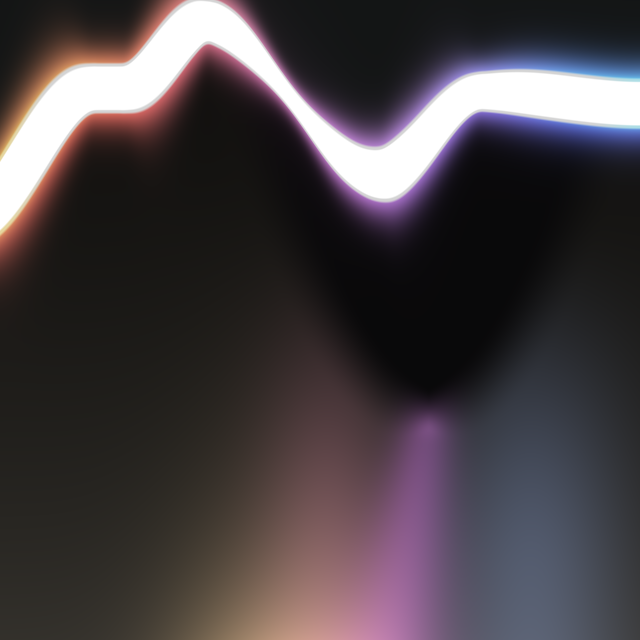
Reproduce this background procedurally as a Shadertoy shader.

```glsl
// A glowing white ribbon, red to blue, above soft coloured light with a dark notch.
#define RIBBON_WIDTH 0.034
#define RIM_SIZE 0.17
#define GLOW_REACH 0.9
#define GLOW_POWER 0.85
#define TAIL_POWER 0.13
#define TAIL_REACH 0.035
#define NOTCH_TIP vec2(0.67, 0.36)
#define NOTCH_CURVE 6.0

// Bell curve around a centre.
float bell(float x, float centre, float width) {
    float u = (x - centre) / width;
    return exp(-u * u);
}

// Height of the ribbon's centre line: a chain of smooth steps.
float ribbonHeight(float x) {
    return 0.652
        + 0.210 * smoothstep(-0.06, 0.15, x)
        + 0.106 * smoothstep(0.19, 0.33, x)
        - 0.240 * smoothstep(0.315, 0.593, x)
        + 0.129 * smoothstep(0.592, 0.755, x)
        - 0.019 * smoothstep(0.77, 1.0, x);
}

// Half thickness, measured across the ribbon.
float ribbonHalfWidth(float x) {
    return RIBBON_WIDTH
        - 0.023 * bell(x, 0.455, 0.09)
        + 0.007 * bell(x, 0.60, 0.035)
        - 0.008 * bell(x, 0.72, 0.08);
}

// Coloured light rising from the lower edge, cut by the notch.
vec3 floorLight(vec2 p) {
    float rise = 1.0 - smoothstep(0.1, 0.7, p.y);
    vec3 light = vec3(0.20, 0.19, 0.17) * exp(-p.y / 0.75);
    light += vec3(0.40, 0.32, 0.22) * bell(p.x, 0.43, 0.16) * exp(-p.y / 0.16);
    light += vec3(0.24, 0.13, 0.18) * bell(p.x, 0.52, 0.11) * rise;
    light += vec3(0.16, 0.20, 0.29) * bell(p.x, 0.83, 0.15) * rise;

    // The violet column narrows towards the notch tip.
    float columnWidth = max(0.085 - 0.12 * p.y, 0.03);
    float column = bell(p.x, 0.62 + 0.14 * p.y, columnWidth);
    light += vec3(0.28, 0.12, 0.32) * column * (1.0 - 0.5 * p.y);
    float tip = length(p - NOTCH_TIP + vec2(0.0, 0.025));
    light += vec3(0.05, 0.03, 0.05) * bell(tip, 0.0, 0.02);

    float side = abs(p.x - NOTCH_TIP.x);
    float edge = NOTCH_TIP.y + NOTCH_CURVE * side * side;
    float softness = 0.035 + 0.5 * side;
    float lit = 1.0 - smoothstep(edge - softness, edge + softness, p.y);
    return mix(vec3(0.036, 0.034, 0.038), light, lit);
}

// Glow hue along the ribbon; the upper side is greener at both ends.
vec3 glowHue(float x, float above) {
    vec3 hue = mix(vec3(0.86, 0.36, 0.33), vec3(0.70, 0.44, 0.80),
                   smoothstep(0.15, 0.6, x));
    hue = mix(hue, vec3(0.36, 0.42, 0.92), smoothstep(0.55, 0.95, x));
    hue.g += 0.3 * above * abs(x - 0.5);
    return hue;
}

void mainImage(out vec4 fragColor, in vec2 fragCoord) {
    vec2 p = fragCoord / iResolution.xy;
    float pixel = 1.0 / min(iResolution.x, iResolution.y);

    // Distance to the ribbon, corrected for its slope.
    float slope = (ribbonHeight(p.x + 0.012) - ribbonHeight(p.x - 0.012)) / 0.024;
    float offset = (p.y - ribbonHeight(p.x)) / sqrt(1.0 + slope * slope);
    float halfWidth = ribbonHalfWidth(p.x);
    float gap = abs(offset) - halfWidth;
    float outside = max(gap, 0.0);
    float above = smoothstep(-0.01, 0.01, offset);

    // Background on both sides of the ribbon.
    vec3 color = mix(floorLight(p), vec3(0.075, 0.082, 0.082), above);

    // Close glow, wide tail and a bright fringe at the ends.
    vec3 hue = glowHue(p.x, above);
    float ends = smoothstep(0.25, 0.5, abs(p.x - 0.5));
    hue.g += 0.35 * ends * exp(-outside / 0.007);
    float glow = GLOW_POWER * exp(-pow(outside / (GLOW_REACH * halfWidth), 1.4));
    glow += TAIL_POWER * exp(-outside / TAIL_REACH);
    color += hue * glow;

    // Pale rim, then the white core.
    vec3 tint = p.x < 0.5 ? vec3(0.90, 0.84, 0.62) : vec3(0.68, 0.87, 0.90);
    vec3 rim = mix(vec3(0.83), tint, smoothstep(0.42, 0.5, abs(p.x - 0.5)));
    float rimSize = RIM_SIZE * halfWidth;
    color = mix(color, rim, 1.0 - smoothstep(0.5 * rimSize, rimSize + pixel, gap));
    color = mix(color, vec3(1.0), 1.0 - smoothstep(-pixel, pixel, gap));

    fragColor = vec4(clamp(color, 0.0, 1.0), 1.0);
}
```
